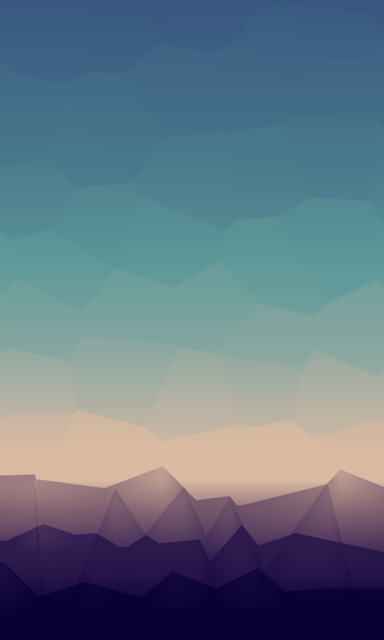
A Shadertoy shader for this background:

```glsl
#define DEEP vec3(0.03, 0.00, 0.20)
#define PLUM vec3(0.19, 0.11, 0.31)
#define MAUVE vec3(0.50, 0.38, 0.44)
#define PEACH vec3(0.86, 0.73, 0.63)
#define SAND vec3(0.72, 0.70, 0.64)
#define SAGE vec3(0.56, 0.66, 0.63)
#define TEAL vec3(0.37, 0.60, 0.60)
#define LAKE vec3(0.29, 0.48, 0.55)
#define BLUE vec3(0.22, 0.34, 0.50)
#define CELL_COUNT vec2(5.0, 9.0)
#define CELL_PULL 0.32
#define RIDGE_DROP 0.036

float ramp(float a, float b, float x) {
    return clamp((x - a) / (b - a), 0.0, 1.0);
}

vec2 hash2(vec2 p) {
    vec2 q = vec2(dot(p, vec2(127.1, 311.7)), dot(p, vec2(269.5, 183.3)));
    return fract(sin(q) * 43758.5);
}

// Dusk colours from the ground to the zenith
vec3 dusk(float h) {
    vec3 c = mix(DEEP, PLUM, smoothstep(0.02, 0.13, h));
    c = mix(c, MAUVE, ramp(0.12, 0.19, h));
    c = mix(c, PEACH, ramp(0.19, 0.25, h));
    c = mix(c, SAND, ramp(0.29, 0.375, h));
    c = mix(c, SAGE, ramp(0.375, 0.44, h));
    c = mix(c, TEAL, ramp(0.44, 0.59, h));
    c = mix(c, LAKE, ramp(0.59, 0.74, h));
    return mix(c, BLUE, ramp(0.74, 1.0, h));
}

// Height of the nearest cell centre, blended across the cell border
float cellHeight(vec2 uv, float pixel) {
    vec2 p = uv * CELL_COUNT;
    vec2 base = floor(p);
    float near = 9.0, next = 9.0, nearY = 0.0, nextY = 0.0;
    for (int j = -1; j <= 1; j++) {
        for (int i = -1; i <= 1; i++) {
            vec2 id = base + vec2(i, j);
            vec2 centre = id + 0.1 + 0.8 * hash2(id);
            float d = length(p - centre);
            if (d < near) {
                next = near;
                nextY = nearY;
                near = d;
                nearY = centre.y;
            } else if (d < next) {
                next = d;
                nextY = centre.y;
            }
        }
    }
    float blend = 0.5 + 0.5 * smoothstep(0.0, 2.0 * pixel * CELL_COUNT.y, next - near);
    return mix(nextY, nearY, blend) / CELL_COUNT.y;
}

// Peak with its own slope on each side
float tent(float x, float centre, float top, float left, float right) {
    return top - max((centre - x) * left, (x - centre) * right);
}

float backRidge(float x) {
    float h = max(tent(x, 0.09, 0.259, 0.02, 1.2), tent(x, 0.10, 0.251, 3.0, 0.08));
    h = max(h, tent(x, 0.424, 0.272, 0.23, 0.62));
    h = max(h, tent(x, 0.598, 0.225, 0.08, 0.75));
    h = max(h, tent(x, 0.69, 0.212, 0.02, 0.5));
    h = max(h, tent(x, 0.848, 0.243, 0.15, 1.0));
    return max(h, tent(x, 0.887, 0.267, 0.64, 0.25));
}

// Shaded faces in front of the back ridge
float spurs(float x) {
    float h = max(tent(x, 0.09, 0.259, 0.02, 9.0), tent(x, 0.30, 0.236, 1.5, 0.9));
    h = max(h, tent(x, 0.48, 0.241, 0.75, 1.4));
    h = max(h, tent(x, 0.60, 0.223, 0.96, 1.3));
    return max(h, tent(x, 0.852, 0.245, 0.84, 2.4));
}

float middleRidge(float x) {
    float h = max(tent(x, 0.113, 0.181, 0.27, 0.2), tent(x, 0.25, 0.167, 0.05, 0.36));
    h = max(h, tent(x, 0.38, 0.164, 0.4, 0.38));
    h = max(h, tent(x, 0.52, 0.157, 0.06, 1.3));
    h = max(h, tent(x, 0.63, 0.18, 0.7, 0.75));
    h = max(h, tent(x, 0.77, 0.167, 0.2, 0.13));
    return max(h, tent(x, 0.935, 0.142, 0.09, 0.12));
}

float frontRidge(float x) {
    float h = max(tent(x, 0.01, 0.122, 0.0, 0.6), tent(x, 0.22, 0.091, 0.2, 0.17));
    h = max(h, tent(x, 0.45, 0.107, 0.5, 0.24));
    h = max(h, tent(x, 0.67, 0.112, 0.3, 0.5));
    return max(h, tent(x, 0.83, 0.08, 0.05, 0.0));
}

// Strong below the crest, then fading into the mist
float shade(float depth, float pixel) {
    return smoothstep(-pixel, pixel, depth) * exp(-max(depth, 0.0) / 0.04);
}

void mainImage(out vec4 fragColor, in vec2 fragCoord) {
    vec2 uv = fragCoord / iResolution.xy;
    float pixel = 1.0 / iResolution.y;

    // Faceted sky
    float pull = CELL_PULL * smoothstep(0.24, 0.34, uv.y);
    float h = mix(uv.y, cellHeight(uv, pixel), pull);

    // Ridges take their colour from lower down the gradient
    float drop = shade(backRidge(uv.x) - uv.y, pixel);
    drop += 0.4 * shade(spurs(uv.x) - uv.y, pixel);
    drop += shade(middleRidge(uv.x) - uv.y, pixel);
    drop += shade(frontRidge(uv.x) - uv.y, pixel);
    fragColor = vec4(dusk(h - RIDGE_DROP * drop), 1.0);
}
```
